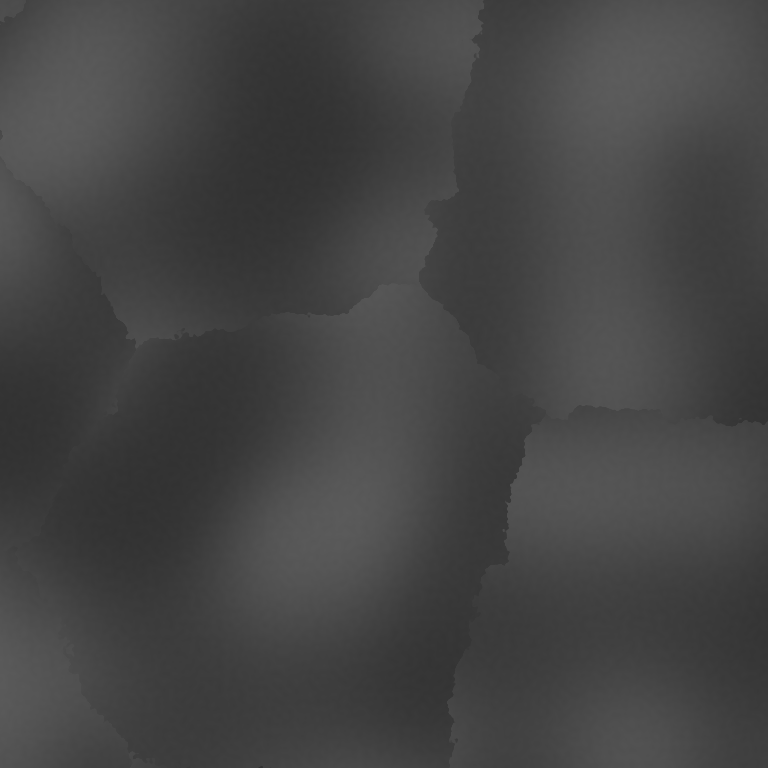
Write a Shadertoy shader that draws this texture map.

```glsl
// Broad grey plates with ragged borders, each filled with its own soft cloudy shading.

const float DARK_GREY = 0.195;
const float LIGHT_GREY = 0.383;
const float TONE_SCALE = 3.2;        // cloud blobs per canvas
const float TONE_RANGE = 0.6;        // noise value that reaches the extreme greys
const float TONE_POWER = 1.2;        // above one favours the darker greys
const vec2 PLATE_SIZE = vec2(0.5, 0.6);
const vec2 PLATE_ORIGIN = vec2(0.0, -0.085);
const float RAGGED_SCALE = 11.0;     // coarsest border wiggles per canvas
const float RAGGED_AMOUNT = 0.027;
const float RAGGED_GAIN = 0.65;
const int RAGGED_OCTAVES = 5;
const float GRAIN_SCALE = 110.0;
const float GRAIN_AMOUNT = 0.009;
const float EDGE_PIXELS = 0.6;       // half width of the border blend
const float PI = 3.14159265;

// Integer hash of a lattice point, two values in 0..1
vec2 hash2(vec2 p) {
    uvec2 q = uvec2(ivec2(p)) * uvec2(1597u, 3812u) + uvec2(7919u, 104729u);
    uint n = (q.x ^ (q.y * 40503u)) * 277803u;
    n = (n ^ (n >> 15)) * 739177u;
    n ^= n >> 13;
    n = n * 747797u + 289133u;
    n ^= n >> 16;
    return vec2(n & 65535u, (n * 40503u) >> 16) / 65535.0;
}

float cornerSlope(vec2 corner, vec2 offset) {
    float angle = 2.0 * PI * hash2(corner).x;
    return dot(vec2(cos(angle), sin(angle)), offset);
}

float gradientNoise(vec2 p) {
    vec2 i = floor(p), f = fract(p);
    vec2 u = f * f * f * (f * (f * 6.0 - 15.0) + 10.0);
    vec2 x = vec2(1.0, 0.0), y = vec2(0.0, 1.0);
    float low = mix(cornerSlope(i, f), cornerSlope(i + x, f - x), u.x);
    float high = mix(cornerSlope(i + y, f - y), cornerSlope(i + 1.0, f - 1.0), u.x);
    return mix(low, high, u.y);
}

// Layered displacement that roughens the plate borders
vec2 raggedOffset(vec2 p) {
    vec2 sum = vec2(0.0);
    float amplitude = RAGGED_AMOUNT;
    p *= RAGGED_SCALE;
    for (int k = 0; k < RAGGED_OCTAVES; k++) {
        sum += amplitude * vec2(gradientNoise(p + 11.3), gradientNoise(p + 57.7));
        p = p * 2.0 + 3.1;
        amplitude *= RAGGED_GAIN;
    }
    return sum;
}

// Plate centre: a grid point moved by waves along its rows and columns
vec2 plateCentre(vec2 cell) {
    float shiftX = 0.69 + 0.06 * cell.x + 0.12 * cos(PI * cell.y) * cos(1.9 * cell.x);
    float shiftY = 0.38 + 0.28 * cos(2.1 * cell.x - 0.6);
    return PLATE_ORIGIN + (cell + vec2(shiftX, shiftY)) * PLATE_SIZE;
}

// Cloudy grey of one plate, sampled from its own region of the noise
float plateTone(vec2 p, vec2 cell) {
    vec2 region = 40.0 + 200.0 * hash2(cell + 20.0);
    float cloud = gradientNoise(p * TONE_SCALE + region);
    float tone = pow(smoothstep(-TONE_RANGE, TONE_RANGE, cloud), TONE_POWER);
    return mix(DARK_GREY, LIGHT_GREY, tone);
}

void mainImage(out vec4 fragColor, in vec2 fragCoord) {
    vec2 uv = fragCoord / iResolution.y;
    float edge = EDGE_PIXELS / iResolution.y;
    vec2 p = uv + raggedOffset(uv);

    // Nearest and second nearest plate
    vec2 home = floor((p - PLATE_ORIGIN) / PLATE_SIZE);
    vec2 nearCell = home, nextCell = home;
    vec2 toNear = vec2(9.0), toNext = vec2(9.0);
    for (int j = -1; j <= 1; j++) {
        for (int i = -1; i <= 1; i++) {
            vec2 cell = home + vec2(i, j);
            vec2 toCentre = plateCentre(cell) - p;
            float d = dot(toCentre, toCentre);
            if (d < dot(toNear, toNear)) {
                nextCell = nearCell;
                toNext = toNear;
                nearCell = cell;
                toNear = toCentre;
            } else if (d < dot(toNext, toNext)) {
                nextCell = cell;
                toNext = toCentre;
            }
        }
    }

    // Blend both tones across the narrow border
    float border = dot(0.5 * (toNear + toNext), normalize(toNext - toNear));
    float coverage = smoothstep(-edge, edge, border);
    float grey = mix(plateTone(uv, nextCell), plateTone(uv, nearCell), coverage);

    // Faint surface grain
    grey += GRAIN_AMOUNT * gradientNoise(uv * GRAIN_SCALE);
    fragColor = vec4(vec3(grey), 1.0);
}
```
